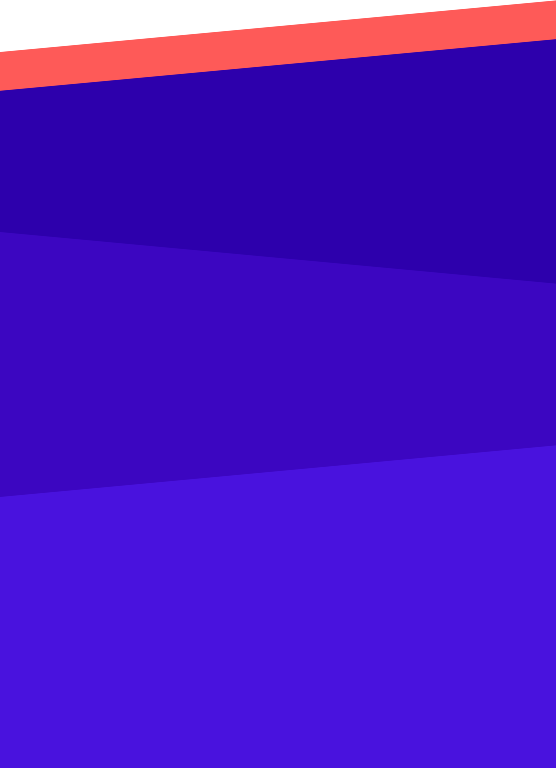
Reproduce this background procedurally as a Shadertoy shader.

```glsl
// Slanted flat bands: white sky, a coral stripe and three layers of violet.

const vec3 WHITE  = vec3(1.0);
const vec3 CORAL  = vec3(0.995, 0.353, 0.345);
const vec3 INDIGO = vec3(0.176, 0.0, 0.676);
const vec3 PURPLE = vec3(0.235, 0.022, 0.757);
const vec3 VIOLET = vec3(0.288, 0.071, 0.870);

// Shared rise of every edge across the canvas width, in canvas heights
const float SLOPE = 0.0672;

// Smooth coverage of the area below a line from leftHeight, climbing by rise
float below(vec2 uv, float leftHeight, float rise, float pixel) {
    float aspect = iResolution.x / iResolution.y;
    float dist = (uv.y - leftHeight - rise * uv.x) / length(vec2(1.0, rise / aspect));
    return 1.0 - smoothstep(-0.5 * pixel, 0.5 * pixel, dist);
}

void mainImage(out vec4 fragColor, in vec2 fragCoord) {
    vec2 uv = fragCoord / iResolution.xy;
    float pixel = 1.0 / iResolution.y;

    // Coral stripe under the white corner
    vec3 color = mix(WHITE, CORAL, below(uv, 0.9323, SLOPE, pixel));

    // Violet layers, darkest first; the middle one tilts the other way
    color = mix(color, INDIGO, below(uv, 0.8818, SLOPE, pixel));
    color = mix(color, PURPLE, below(uv, 0.6979, -SLOPE, pixel));
    color = mix(color, VIOLET, below(uv, 0.3529, SLOPE, pixel));

    fragColor = vec4(color, 1.0);
}
```
